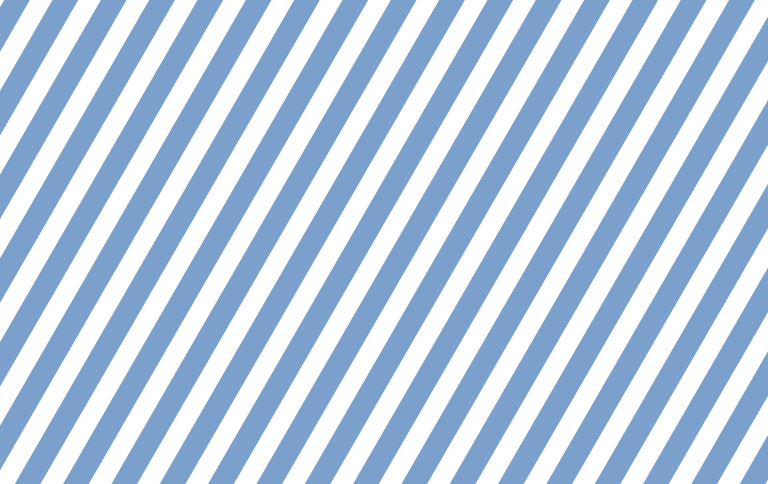
Reproduce this pattern procedurally as a Shadertoy shader.

```glsl
// Even diagonal stripes in soft blue on white, leaning right at 60 degrees.
// The position is projected on the stripe normal, folded into one period,
// and the signed distance to the band edge gives a smoothed mask.

const vec3 WHITE = vec3(1.0);
const vec3 BLUE = vec3(0.482, 0.629, 0.798);

const float STRIPE_ANGLE = radians(60.0);
const float PERIOD = 0.0545;      // across the stripes, in canvas widths
const float BLUE_SHARE = 0.532;   // part of each period that is blue
const float WHITE_CENTER = 0.0009; // middle of the central white band

// Signed distance to the nearest band of a repeated set, negative inside.
float bandDistance(float across, float period, float width) {
    float local = (fract(across / period) - 0.5) * period;
    return abs(local) - 0.5 * width;
}

// Coverage of a shape, smoothed over one pixel.
float coverage(float dist, float pixel) {
    return clamp(0.5 - dist / pixel, 0.0, 1.0);
}

void mainImage(out vec4 fragColor, in vec2 fragCoord) {
    // Centered coordinates, in canvas widths
    vec2 p = (fragCoord - 0.5 * iResolution.xy) / iResolution.x;
    float pixel = 1.0 / iResolution.x;

    // Distance along the stripe normal
    vec2 normal = vec2(sin(STRIPE_ANGLE), -cos(STRIPE_ANGLE));
    float across = dot(p, normal) - WHITE_CENTER;

    float dist = bandDistance(across, PERIOD, BLUE_SHARE * PERIOD);
    fragColor = vec4(mix(WHITE, BLUE, coverage(dist, pixel)), 1.0);
}
```
